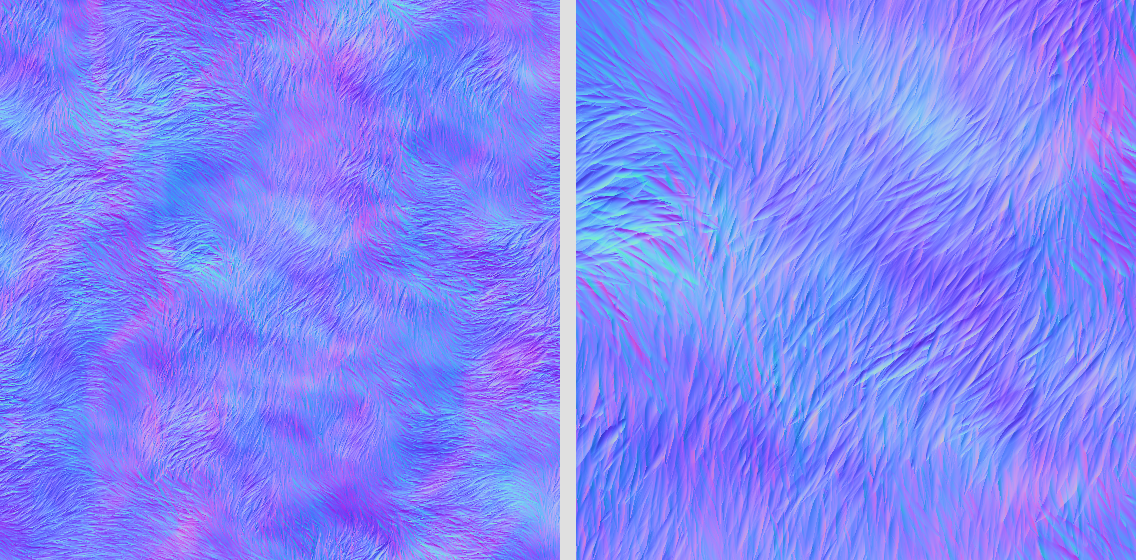
Left, the full canvas; right, a detail of the centre.
Reproduce this texture map procedurally as a Shadertoy shader.

```glsl
float hash(vec2 c) {
    vec3 q = fract(c.xyx * vec3(0.1031, 0.1030, 0.0973));
    q += dot(q, q.yzx + 33.33);
    return fract((q.x + q.y) * q.z);
}

// Value noise centred on zero: x holds the value, yz the gradient
vec3 noise(vec2 p) {
    vec2 i = floor(p), f = p - i;
    vec2 u = f * f * f * (f * (f * 6.0 - 15.0) + 10.0);
    vec2 du = 30.0 * f * f * (f * (f - 2.0) + 1.0);
    float a = hash(i), b = hash(i + vec2(1, 0));
    float c = hash(i + vec2(0, 1)), d = hash(i + vec2(1, 1));
    float k = a - b - c + d;
    float value = a + (b - a) * u.x + (c - a) * u.y + k * u.x * u.y;
    return vec3(value - 0.5, du * (vec2(b - a, c - a) + k * u.yx));
}

mat2 rotation(float a) {
    return mat2(cos(a), sin(a), -sin(a), cos(a));
}

// Angle in which the fur is combed
float combing(vec2 p) {
    return -0.7 + 4.0 * noise(p * 3.6 + 17.0).x
         + 2.0 * noise(p * 9.0 + 41.0).x
         + 0.6 * noise(p * 24.0 + 73.0).x;
}

// Slope of overlapping pointed strands; the highest one covers the others
vec2 strands(vec2 p, float cells, int count, float seed, float mess) {
    vec2 g = p * cells, base = floor(g);
    vec3 sum = vec3(0, 0, 2);
    for (int j = -1; j <= 1; j++)
    for (int i = -1; i <= 1; i++)
    for (int k = 0; k < count; k++) {
        vec2 id = base + vec2(i, j);
        vec2 key = id + seed + float(k) * vec2(31.37, 17.71);
        vec2 centre = id + vec2(hash(key), hash(key + 5.3));
        vec2 d = g - centre;
        float reach = 0.65 + 0.35 * hash(key + 9.1);
        if (dot(d, d) > reach * reach) continue;

        float angle = combing(centre / cells) + mess * (hash(key + 13.7) - 0.5);
        vec2 along = vec2(cos(angle), sin(angle)), across = vec2(-along.y, along.x);
        float t = dot(d, along) / reach;
        float bend = 0.28 * (hash(key + 21.9) - 0.5) * t * t;
        float width = (0.06 + 0.11 * hash(key + 27.1)) * (1.0 - t * t);
        float x = (dot(d, across) + bend) / max(width, 0.001);
        if (abs(x) >= 1.0) continue;

        float body = 1.0 - x * x;
        float height = (1.0 - t * t) * body + 1.1 * hash(key + 33.3) + 0.3 * t;
        float steepness = 0.35 + 0.8 * hash(key + 39.7);
        float weight = body * exp(6.0 * height);
        sum += weight * vec3(x * steepness * across, 1.0);
    }
    return sum.xy / sum.z;
}

// Soft slanted folds, long and narrow
float fold(vec2 p, float angle, float seed) {
    vec2 q = rotation(angle) * p;
    return smoothstep(0.26, 0.42, noise(q * vec2(4.5, 21.0) + seed).x);
}

void mainImage(out vec4 fragColor, in vec2 fragCoord) {
    vec2 p = fragCoord / iResolution.xy;

    // Ruffled patches stand out from smoothly combed ones
    float ruffled = smoothstep(-0.1, 0.35, noise(p * 6.0 + 57.0).x
                  + 0.5 * noise(p * 15.0 + 29.0).x);
    float mess = 0.55 + 0.5 * ruffled;

    // Hairs, locks and tufts
    vec2 slope = strands(p, 39.0, 11, 0.0, mess) * (0.85 + 0.3 * ruffled);
    slope += strands(p, 66.0, 5, 457.0, mess) * 0.28;
    slope += strands(p, 21.0, 6, 211.0, mess) * (0.3 + 0.5 * ruffled);
    float relief = length(slope);

    // Broad undulation of the hide
    slope += 0.25 * noise(p * 4.5 + 11.0).yz;
    slope += 0.20 * noise(rotation(0.5) * p * 12.0 + 63.0).yz;
    slope += 0.13 * noise(rotation(0.9) * p * 31.0 + 37.0).yz;
    slope += vec2(0.34, 0.08) * fold(p, -0.75, 21.0);
    slope += vec2(0.28, 0.0) * fold(p, 1.5, 83.0);

    // Encode the normal, with green pointing down
    vec3 normal = normalize(vec3(0.78 * slope.x, -slope.y, 1.0));
    vec3 color = 0.5 + 0.5 * vec3(normal.xy, pow(normal.z, 0.5));
    color.rg += vec2(-0.01, 0.008);
    color.b -= 0.06 * smoothstep(0.45, 0.9, relief);
    fragColor = vec4(clamp(color, 0.0, 1.0), 1.0);
}
```
